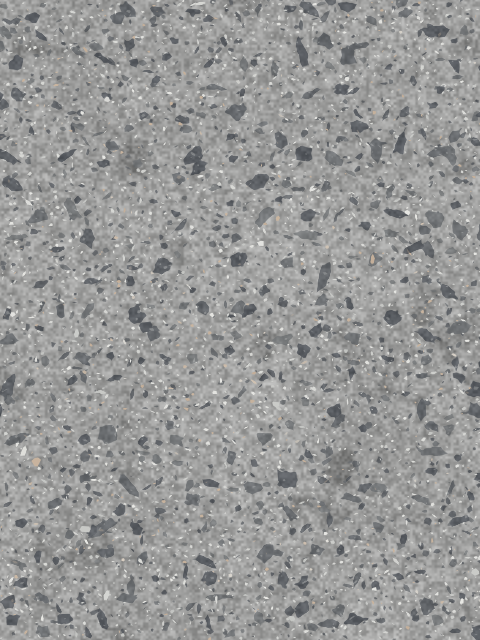
Reproduce this texture procedurally as a Shadertoy shader.

```glsl
// Layer settings: cells per canvas height, presence, smallest and largest radius in cells
const vec4 BIG_CHIPS   = vec4(26.0, 0.65, 0.16, 0.42);
const vec4 SMALL_CHIPS = vec4(56.0, 0.62, 0.10, 0.32);
const vec4 PALE_SPECKS = vec4(95.0, 0.45, 0.10, 0.30);
const vec4 PEBBLES     = vec4(20.0, 0.12, 0.07, 0.16);

const vec3 CEMENT     = vec3(0.625, 0.626, 0.622);
const vec3 CHIP_DARK  = vec3(0.335, 0.350, 0.372);
const vec3 CHIP_LIGHT = vec3(0.475, 0.485, 0.490);
const vec3 SPECK_GREY = vec3(0.760, 0.765, 0.755);
const vec3 SPECK_PALE = vec3(0.910, 0.910, 0.895);
const vec3 SPECK_WARM = vec3(0.760, 0.660, 0.560);

const float EDGE_SOFTNESS = 0.0011;
const float EDGE_ROUGHNESS = 0.0045;
const float SQUASH = 1.15;
const float MAX_STRETCH = 1.8;
const float SAND_CONTRAST = 0.17;
const float GRIT_CONTRAST = 0.10;
const float CLOUD_CONTRAST = 0.07;
const float STAIN_DEPTH = 0.11;
const int SIDES = 6;
const float TAU = 6.28319;

vec3 hash3(vec2 p, float seed) {
    vec3 q = fract(vec3(p.xyx + seed * 17.31) * vec3(0.1031, 0.1030, 0.0973));
    q += dot(q, q.yxz + 33.33);
    return fract((q.xxy + q.yzz) * q.zyx);
}

float valueNoise(vec2 p, float seed) {
    vec2 cell = floor(p), f = fract(p);
    f = f * f * (3.0 - 2.0 * f);
    float low  = mix(hash3(cell, seed).x, hash3(cell + vec2(1, 0), seed).x, f.x);
    float high = mix(hash3(cell + vec2(0, 1), seed).x, hash3(cell + vec2(1, 1), seed).x, f.x);
    return mix(low, high, f.y);
}

float cloudNoise(vec2 p, float seed) {
    return 0.55 * valueNoise(p, seed) + 0.3 * valueNoise(p * 2.1, seed + 1.0)
         + 0.15 * valueNoise(p * 4.3, seed + 2.0);
}

// Irregular convex stone: the intersection of jittered half planes
float stoneDistance(vec2 p, float radius, vec2 cell, float seed) {
    float d = -1.0;
    for (int k = 0; k < SIDES; k++) {
        vec3 h = hash3(cell, seed + 3.0 + float(k));
        float angle = (float(k) + 0.7 * h.x) * TAU / float(SIDES);
        d = max(d, dot(p, vec2(cos(angle), sin(angle))) - radius * (0.65 + 0.5 * h.y));
    }
    return d;
}

// Scattered stones: x = coverage, y and z = random values of the stone
vec3 stones(vec2 uv, vec4 layer, float roughness, float seed) {
    vec2 p = uv * layer.x;
    vec2 home = floor(p);
    vec3 result = vec3(0.0);
    for (int j = -1; j <= 1; j++)
    for (int i = -1; i <= 1; i++) {
        vec2 cell = home + vec2(i, j);
        vec3 place = hash3(cell, seed);
        if (place.z > layer.y) continue;
        vec3 form = hash3(cell, seed + 1.0);
        vec3 tone = hash3(cell, seed + 2.0);

        vec2 q = p - cell - mix(vec2(0.1), vec2(0.9), place.xy);
        q.y *= SQUASH;
        float c = cos(form.x * TAU), s = sin(form.x * TAU);
        q = mat2(c, -s, s, c) * q;
        float stretch = mix(1.0, MAX_STRETCH, form.y * form.y);
        q *= vec2(1.0 / stretch, stretch);

        float radius = mix(layer.z, layer.w, form.z * form.z);
        float d = stoneDistance(q, radius, cell, seed) / layer.x + roughness;
        float cover = 1.0 - smoothstep(-EDGE_SOFTNESS, EDGE_SOFTNESS, d);
        if (cover > result.x) result = vec3(cover, tone.xy);
    }
    return result;
}

vec3 speckColour(vec2 tone) {
    vec3 grey = mix(SPECK_GREY, SPECK_PALE, tone.x);
    return mix(grey, SPECK_WARM, 0.8 * smoothstep(0.86, 0.94, tone.y));
}

void mainImage(out vec4 fragColor, in vec2 fragCoord) {
    vec2 uv = fragCoord / iResolution.y;

    // Cement with sand, grit and broad clouds
    float sand = valueNoise(uv * 235.0, 11.0) - 0.5;
    float grit = valueNoise(uv * 105.0, 12.0) - 0.5;
    float cloud = cloudNoise(uv * 5.0, 13.0) - 0.5;
    vec3 colour = CEMENT + sand * SAND_CONTRAST + grit * GRIT_CONTRAST + cloud * CLOUD_CONTRAST;

    // Blurred damp stains
    colour -= STAIN_DEPTH * smoothstep(0.66, 0.86, cloudNoise(uv * 15.0, 21.0));

    // Dark angular chips with ragged edges
    float rough = EDGE_ROUGHNESS * (valueNoise(uv * 150.0, 31.0) - 0.5);
    float mottle = 0.5 * sand + 0.4 * grit;
    vec3 small = stones(uv, SMALL_CHIPS, 0.5 * rough, 40.0);
    vec3 smallColour = mix(CHIP_DARK, CHIP_LIGHT, small.y) + mottle * SAND_CONTRAST;
    colour = mix(colour, smallColour, 0.92 * small.x);
    vec3 big = stones(uv, BIG_CHIPS, rough, 60.0);
    vec3 bigColour = mix(CHIP_DARK, CHIP_LIGHT, big.y * big.y) + mottle * SAND_CONTRAST;
    colour = mix(colour, bigColour, 0.95 * big.x);

    // Pale specks and a few larger pebbles
    vec3 speck = stones(uv, PALE_SPECKS, 0.0, 80.0);
    colour = mix(colour, speckColour(speck.yz), speck.x * (1.0 - 0.7 * big.x));
    vec3 pebble = stones(uv, PEBBLES, 0.0, 100.0);
    colour = mix(colour, speckColour(pebble.yz), pebble.x);

    fragColor = vec4(clamp(colour, 0.0, 1.0), 1.0);
}
```
